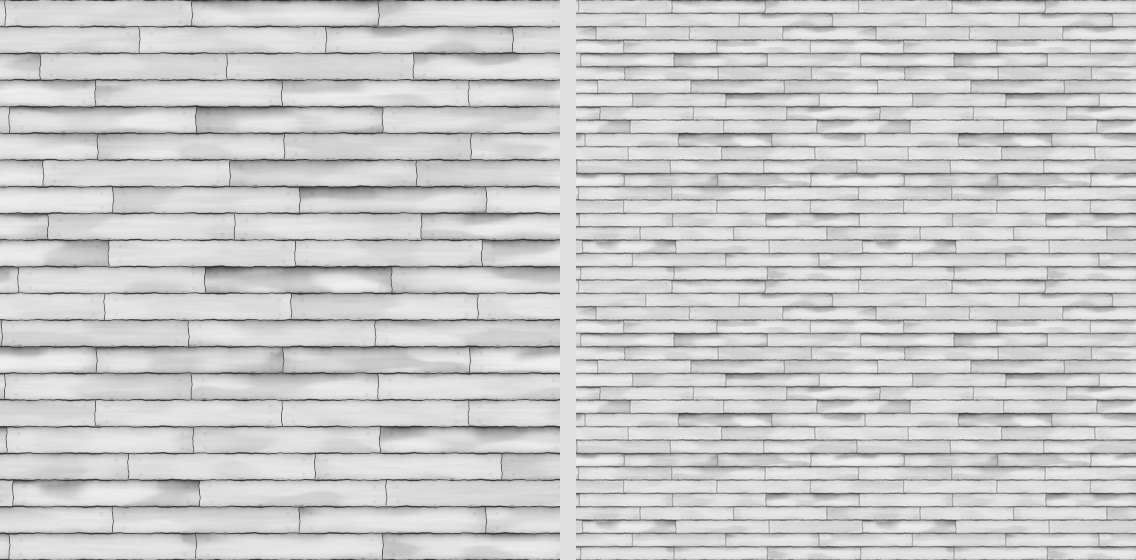
Left: one tile. Right: repeated 2 by 2.
Write a WebGL 1 fragment shader that draws this texture map.

```glsl
precision highp float;
uniform vec2 u_resolution;

#define ROWS 21.0
#define COLS 3.0
#define BASE_GREY 0.885
#define LINE_GREY 0.17
#define SEAM_WIDTH 0.0010
#define JOINT_WIDTH 0.0006
#define EDGE_WOBBLE 0.024
#define SHADE_DEPTH 0.44
#define GRAIN_DEPTH 0.05
#define NAIL_DEPTH 0.09
#define TAU 6.28319

float hash(vec2 p) {
  return fract(sin(dot(p, vec2(12.9898, 78.233))) * 43758.5);
}

// Smooth cellular noise, 0..1, wrapping over the unit square
float cells(vec2 uv, vec2 count, float seed) {
  vec2 p = uv * count;
  vec2 home = floor(p);
  float total = 0.0;
  float weight = 0.0;
  for (int j = -1; j <= 1; j++) {
    for (int i = -1; i <= 1; i++) {
      vec2 cell = home + vec2(float(i), float(j));
      vec2 id = mod(cell, count) + seed;
      vec2 d = cell + vec2(hash(id), hash(id + 17.3)) - p;
      float w = exp(-5.0 * dot(d, d));
      total += w * hash(id + 41.7);
      weight += w;
    }
  }
  return total / weight;
}

// Uneven seam height, -1..1, periodic in x
float wave(float x, float seam) {
  float s = mod(seam, ROWS);
  float a = TAU * x;
  return 0.45 * sin(a * 13.0 + TAU * hash(vec2(s, 1.0)))
       + 0.35 * sin(a * 29.0 + TAU * hash(vec2(s, 2.0)))
       + 0.20 * sin(a * 67.0 + TAU * hash(vec2(s, 3.0)));
}

// Half-bond stagger with a random slip
float stagger(float row) {
  float slip = hash(vec2(row, 5.0));
  return 0.5 * mod(row, 2.0) + 0.25 * slip * slip + 0.01;
}

float stroke(float dist, float halfWidth, float aa) {
  return 1.0 - smoothstep(halfWidth - aa, halfWidth + aa, dist);
}

void main() {
  vec2 uv = gl_FragCoord.xy / u_resolution;
  float aa = 0.7 / u_resolution.y;

  // Row between two wobbling seams
  float y = uv.y * ROWS;
  float seam = floor(y + 0.5);
  float row = seam - step(y, seam + EDGE_WOBBLE * wave(uv.x, seam));
  float lowWave = wave(uv.x, row);
  float above = max(y - row - EDGE_WOBBLE * lowWave, 0.0);
  float below = max(row + 1.0 + EDGE_WOBBLE * wave(uv.x, row + 1.0) - y, 0.0);
  float v = y - row;
  float rowId = mod(row, ROWS);

  // Board within the row
  float along = uv.x * COLS - stagger(rowId);
  along += 0.0025 * sin(v * 8.0 + rowId) + 0.001 * sin(v * 21.0 + rowId * 2.0);
  float u = fract(along);
  vec2 board = vec2(mod(floor(along), COLS), rowId);
  float side = min(u, 1.0 - u) / COLS;
  float seed = floor(90.0 * hash(board + 3.1));
  float shade = pow(hash(board + 8.6), 1.4);

  // Weathered shading, heavier under the upper seam
  float blotch = smoothstep(0.15, 0.85, cells(uv, vec2(12.0, 42.0), seed));
  float grey = BASE_GREY + 0.03 * (hash(board + 6.2) - 0.5);
  grey += 0.045 * shade * sin(3.14159 * clamp(v, 0.0, 1.0));
  grey -= SHADE_DEPTH * shade * (0.65 + 0.5 * blotch) * exp(-below * mix(7.0, 2.6, blotch));
  grey -= 0.18 * exp(-below * 13.0);
  grey -= (0.10 + 0.16 * shade) * exp(-above * mix(16.0, 8.0, blotch));
  grey -= 0.07 * shade * exp(-side * 40.0);
  grey -= 0.03 * blotch;

  // Chips along the lower edge
  float chip = smoothstep(0.3, 0.9, -lowWave) * (0.4 + 0.6 * blotch);
  grey -= 0.22 * chip * (1.0 - smoothstep(0.04, 0.13, above));

  // Long wood grain
  float grain = 0.6 * cells(uv, vec2(12.0, 189.0), seed + 7.0)
              + 0.4 * cells(uv, vec2(36.0, 336.0), seed + 13.0);
  grey += GRAIN_DEPTH * (grain - 0.45);

  // Four faint nail rings per board
  vec2 nail = vec2(side - 0.0205, (abs(v - 0.47) - 0.27) / ROWS);
  grey -= NAIL_DEPTH * stroke(abs(length(nail) - 0.0024), 0.0005, aa);

  // Joints and seams
  float joint = stroke(side, JOINT_WIDTH, aa);
  float seamWidth = SEAM_WIDTH * (0.85 + 0.35 * sin(TAU * 7.0 * uv.x + seam * TAU / ROWS));
  float seamLine = stroke(min(above, below) / ROWS, seamWidth, aa);
  grey = mix(grey, LINE_GREY, max(0.85 * joint, 0.92 * seamLine));

  gl_FragColor = vec4(vec3(clamp(grey, 0.06, 0.95)), 1.0);
}
```
